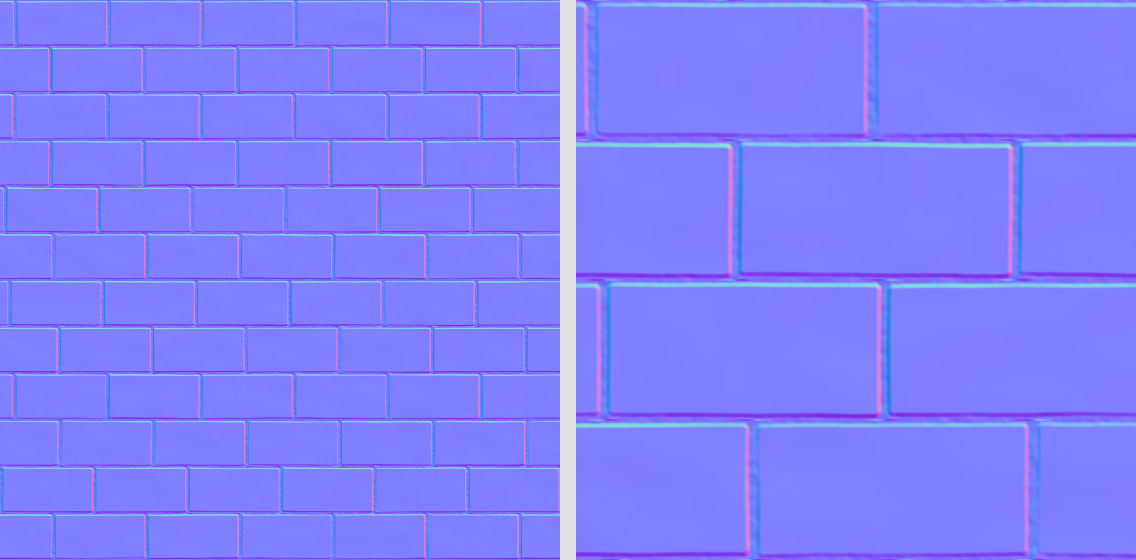
Left, the full canvas; right, a detail of the centre.
Reproduce this texture map procedurally as a three.js fragment shader.

```glsl
// Tangent-space normal map of a running-bond brick wall with rough mortar joints.
varying vec2 vUv;

const vec2 GRID = vec2(6.0, 12.0);            // bricks across, courses up
const vec2 BRICK_HALF = vec2(0.0802, 0.0387); // half size of a brick
const float CORNER = 0.0026;
const float BEVEL = 0.0016;
const float BRICK_HEIGHT = 0.0016;
const float JOINT_REACH = 0.006;
const float NORMAL_STEP = 0.0005;

vec2 hash22(vec2 p) {
  vec3 q = fract(p.xyx * vec3(0.1031, 0.1030, 0.0973));
  q += dot(q, q.yzx + 33.33);
  return fract((q.xx + q.yz) * q.zy);
}

float cornerGradient(vec2 cell, vec2 offset, vec2 period) {
  float angle = 6.28318 * hash22(mod(cell, period) + 3.7).x;
  return dot(vec2(cos(angle), sin(angle)), offset);
}

// Gradient noise that wraps after period cells.
float gradientNoise(vec2 p, vec2 period) {
  vec2 i = floor(p);
  vec2 f = p - i;
  vec2 u = f * f * f * (f * (f * 6.0 - 15.0) + 10.0);
  vec2 e = vec2(1.0, 0.0);
  float low = mix(cornerGradient(i, f, period),
                  cornerGradient(i + e.xy, f - e.xy, period), u.x);
  float high = mix(cornerGradient(i + e.yx, f - e.yx, period),
                   cornerGradient(i + e.xx, f - e.xx, period), u.x);
  return mix(low, high, u.y);
}

float roundedBox(vec2 p, vec2 halfSize, float radius) {
  vec2 d = abs(p) - halfSize + radius;
  return length(max(d, 0.0)) + min(max(d.x, d.y), 0.0) - radius;
}

// Sideways shift of each course, in brick lengths, counted from the bottom.
float courseShift(float course) {
  vec4 shifts = course < 4.0 ? vec4(0.57, 0.01, 0.64, 0.15)
              : course < 8.0 ? vec4(0.63, 0.10, 0.57, 0.055)
              : vec4(0.54, 0.15, 0.54, 0.164);
  vec4 pick = 1.0 - step(0.5, abs(vec4(0.0, 1.0, 2.0, 3.0) - mod(course, 4.0)));
  return dot(shifts, pick);
}

// Relief of one brick; p is measured from its centre.
float brickRelief(vec2 p, vec2 id) {
  vec2 rndA = hash22(id + 11.0) - 0.5;
  vec2 rndB = hash22(id + 47.0) - 0.5;

  // Slightly crooked, uneven outline
  vec2 q = p + rndA.x * 0.014 * vec2(-p.y, p.x);
  float wobble = 0.0006 * gradientNoise(p * 22.0 + id * 5.3, vec2(256.0));
  float dist = roundedBox(q, BRICK_HALF + rndB * 0.0006, CORNER) + wobble;
  float mask = 1.0 - smoothstep(-BEVEL, BEVEL, dist);

  // Faint undulation and tilt of the face
  float face = 0.0008 * gradientNoise(p * vec2(16.0, 22.0) + id * 7.3, vec2(256.0));
  float tilt = dot(p, vec2(rndB.y * 0.012, rndA.y * 0.008));
  float lift = BRICK_HEIGHT * (1.0 + 0.5 * rndB.x);
  return mask * (lift + face + tilt);
}

// Grainy mortar, raised towards the upper and right side of each joint.
float mortarRelief(vec2 uv, vec2 cell) {
  vec2 t = (fract(cell + 0.5) - 0.5) / GRID;
  vec2 ramp = t * exp(-t * t / (JOINT_REACH * JOINT_REACH));
  float grain = 0.00045 * gradientNoise(uv * 128.0, vec2(128.0))
              + 0.00022 * gradientNoise(uv * 230.0, vec2(230.0));
  return dot(ramp, vec2(0.16, 0.13)) + grain;
}

float wallHeight(vec2 uv) {
  float course = floor(uv.y * GRID.y);
  float wrappedCourse = mod(course, GRID.y);
  vec2 cell = uv * GRID - vec2(courseShift(wrappedCourse), 0.0);
  vec2 id = vec2(mod(floor(cell.x), GRID.x), wrappedCourse);
  vec2 p = (fract(cell) - 0.5) / GRID;
  float edge = roundedBox(p, BRICK_HALF, CORNER);
  float joint = smoothstep(-BEVEL, BEVEL, edge);
  return brickRelief(p, id) + joint * mortarRelief(uv, cell);
}

vec3 surfaceNormal(vec2 uv, float stepSize) {
  vec2 e = vec2(stepSize, 0.0);
  vec2 slope = vec2(wallHeight(uv + e.xy) - wallHeight(uv - e.xy),
                    wallHeight(uv + e.yx) - wallHeight(uv - e.yx)) / (2.0 * stepSize);
  return normalize(vec3(-slope, 1.0));
}

void main() {
  vec3 normal = surfaceNormal(vUv, NORMAL_STEP);
  gl_FragColor = vec4(0.5 + 0.5 * normal, 1.0);
}
```
